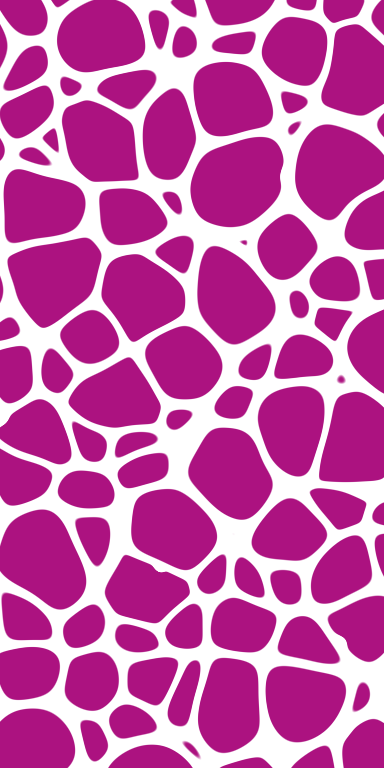
Give the GLSL for this pattern, as a Shadertoy shader.

```glsl
// Irregular paving of rounded magenta stones with white joints.
// A weighted Voronoi (power) diagram sets the stone sizes; a soft minimum
// of the distances to all cell edges rounds the corners of each stone.

#define STONES_ACROSS 7.2   // grid cells over the canvas width
#define JITTER 0.94         // scatter of the stone centres
#define SIZE_SPREAD 1.25    // weight of the largest stones
#define HALF_JOINT 0.064    // half the joint width, in cells
#define ROUND_LARGE 7.0     // corner sharpness of large stones
#define ROUND_SMALL 11.5    // corner sharpness of small stones
#define ANGULAR_SHARE 0.15  // share of stones with crisp corners
#define NOTCH_SHARE 0.02    // share of edges with a round bite
#define NOTCH_RADIUS 0.1
#define WARP 0.17           // bending of the edges

const vec3 STONE_COLOR = vec3(0.675, 0.07, 0.50);
const vec3 JOINT_COLOR = vec3(1.0);
const int REACH = 3;

// Integer hash: three random values in 0..1
vec3 hash3(ivec2 cell, int salt) {
    uvec3 v = uvec3(ivec3(cell, salt)) * 1664525u + 1013904223u;
    v.x += v.y * v.z; v.y += v.z * v.x; v.z += v.x * v.y;
    v ^= v >> 16u;
    v.x += v.y * v.z; v.y += v.z * v.x; v.z += v.x * v.y;
    return vec3(v >> 16u) / 65535.0;
}

// Gradient noise, about -0.7..0.7
float cornerSlope(ivec2 cell, vec2 offset, int salt) {
    float angle = 6.28319 * hash3(cell, salt).x;
    return dot(vec2(cos(angle), sin(angle)), offset);
}

float gradientNoise(vec2 p, int salt) {
    ivec2 cell = ivec2(floor(p));
    vec2 f = fract(p);
    vec2 u = f * f * f * (f * (f * 6.0 - 15.0) + 10.0);
    float a = cornerSlope(cell, f, salt);
    float b = cornerSlope(cell + ivec2(1, 0), f - vec2(1, 0), salt);
    float c = cornerSlope(cell + ivec2(0, 1), f - vec2(0, 1), salt);
    float d = cornerSlope(cell + ivec2(1, 1), f - vec2(1, 1), salt);
    return mix(mix(a, b, u.x), mix(c, d, u.x), u.y);
}

// Centre (xy) and weight (z) of the stone seeded in a grid cell
vec3 stoneSite(ivec2 cell) {
    vec3 h = hash3(cell, 1);
    vec2 center = vec2(cell) + 0.5 + JITTER * (h.xy - 0.5);
    return vec3(center, SIZE_SPREAD * h.z * h.z * h.z);
}

float powerDistance(vec2 p, vec3 site) {
    vec2 d = p - site.xy;
    return dot(d, d) - site.z;
}

// Rounded distance from p to the border of the stone that owns it
float stoneDistance(vec2 p) {
    ivec2 home = ivec2(floor(p));

    // Find the owning stone
    ivec2 ownCell = home;
    vec3 own = stoneSite(home);
    float ownPower = 1e5;
    for (int y = -REACH; y <= REACH; y++)
    for (int x = -REACH; x <= REACH; x++) {
        ivec2 cell = home + ivec2(x, y);
        vec3 site = stoneSite(cell);
        float power = powerDistance(p, site);
        if (power < ownPower) {
            ownPower = power;
            own = site;
            ownCell = cell;
        }
    }

    // Corner sharpness of this stone
    float sharpness = mix(ROUND_SMALL, ROUND_LARGE, own.z / SIZE_SPREAD);
    if (hash3(ownCell, 2).x < ANGULAR_SHARE) sharpness *= 2.8;

    // Soft minimum over all edges and occasional notches
    float sum = 1e-9;
    for (int y = -REACH; y <= REACH; y++)
    for (int x = -REACH; x <= REACH; x++) {
        ivec2 cell = home + ivec2(x, y);
        if (cell == ownCell) continue;
        vec3 site = stoneSite(cell);
        vec2 toSite = site.xy - own.xy;
        float span = max(length(toSite), 0.001);
        float edge = (powerDistance(p, site) - ownPower) / (2.0 * span);
        sum += exp(-sharpness * edge);

        float reach = (span * span + own.z - site.z) / (2.0 * span);
        if (reach > 0.3 && hash3(ownCell + 17 * (cell - ownCell), 3).x < NOTCH_SHARE) {
            vec2 notch = own.xy + toSite / span * reach;
            sum += exp(-2.0 * sharpness * (length(p - notch) - NOTCH_RADIUS));
        }
    }
    return -log(sum) / sharpness;
}

void mainImage(out vec4 fragColor, in vec2 fragCoord) {
    float pixel = STONES_ACROSS / iResolution.x;
    vec2 p = fragCoord * pixel + vec2(20.0, 40.0);

    // Bend the straight cell edges a little
    p += WARP * vec2(gradientNoise(p * 0.9, 5), gradientNoise(p * 0.9, 6));

    float inside = stoneDistance(p) - HALF_JOINT;
    float stone = smoothstep(-0.7 * pixel, 0.7 * pixel, inside);
    fragColor = vec4(mix(JOINT_COLOR, STONE_COLOR, stone), 1.0);
}
```
